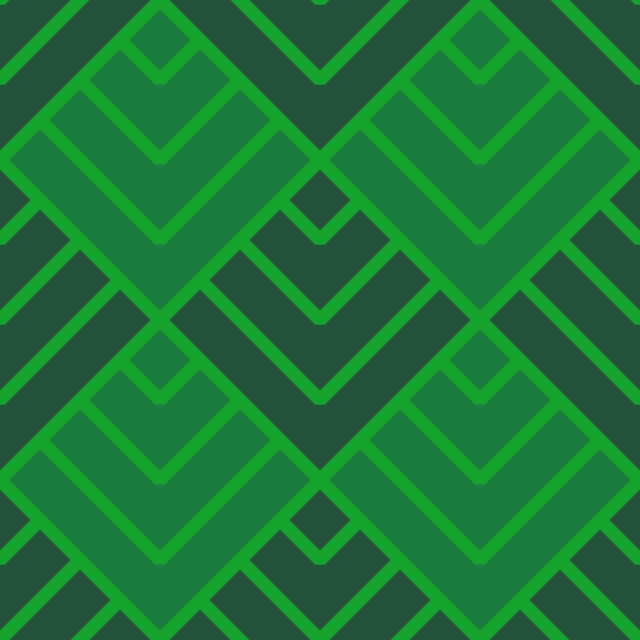
A WebGL 1 fragment shader for this pattern:

```glsl
precision highp float;
// Lattice of alternating light and dark diamonds, each holding nested V stripes.
// A tile is split into diamonds by taxicab distance; the stripes come from
// folding the V-shaped level (drop below the apex plus sideways offset).

uniform vec2 u_resolution;

const float TILES = 2.0;          // repeats across the canvas
const float STRIPES = 4.0;        // V bands per diamond
const float HALF_LINE = 0.0297;   // taxicab half width of a line, in tiles

const vec3 DARK_FILL = vec3(0.145, 0.322, 0.231);
const vec3 LIGHT_FILL = vec3(0.106, 0.478, 0.243);
const vec3 LINE_COLOUR = vec3(0.082, 0.635, 0.176);

float taxicab(vec2 p) {
  return abs(p.x) + abs(p.y);
}

// Taxicab distance to the nearest V, with its lower tip cut flat.
float chevronDistance(vec2 p, float halfWidth) {
  float drop = 0.5 - p.y;
  float level = drop + abs(p.x);
  float tip = floor(level * STRIPES + 0.5) / STRIPES;
  float flatCut = drop - tip + 0.5 * halfWidth;
  return max(abs(level - tip), flatCut);
}

// Coverage of a line, smoothed over about one pixel.
float lineMask(float distance, float halfWidth, float pixel) {
  return clamp(0.5 + (halfWidth - distance) / (1.414 * pixel), 0.0, 1.0);
}

void main() {
  float side = min(u_resolution.x, u_resolution.y);
  float pixel = TILES / side;
  vec2 tile = fract(gl_FragCoord.xy * pixel) - 0.5;

  // Light diamond in the tile centre, dark ones centred on its corners.
  bool isLight = taxicab(tile) < 0.5;
  vec2 local = isLight ? tile : tile - 0.5 * sign(tile);

  float outline = abs(0.5 - taxicab(local));
  float lines = min(outline, chevronDistance(local, HALF_LINE));

  vec3 fill = isLight ? LIGHT_FILL : DARK_FILL;
  vec3 colour = mix(fill, LINE_COLOUR, lineMask(lines, HALF_LINE, pixel));
  gl_FragColor = vec4(colour, 1.0);
}
```
